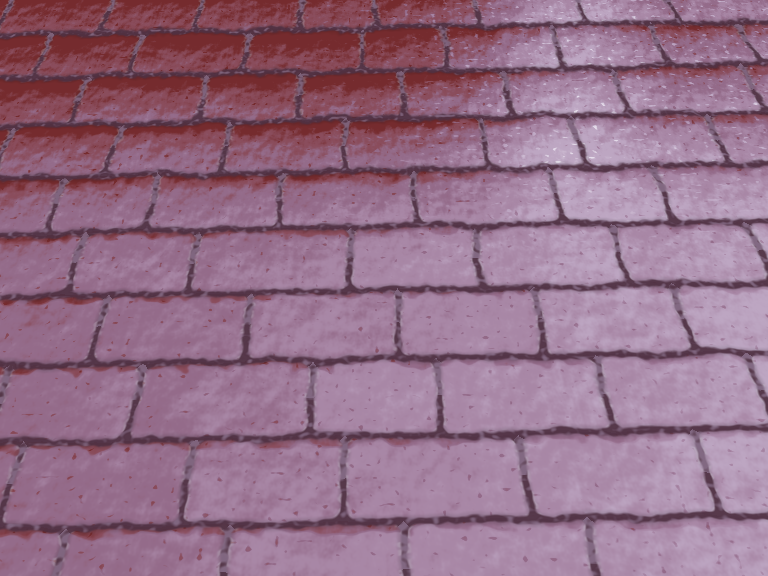
Write a WebGL 1 fragment shader that draws this texture.

```glsl
precision highp float;

uniform vec2 u_resolution;

const float JOINT_HALF_WIDTH = 0.0042;
const float CORNER_RADIUS = 0.017;
const vec3 WET_RED = vec3(0.46, 0.17, 0.18);
const vec3 DULL_ROSE = vec3(0.54, 0.30, 0.36);
const vec3 PLUM = vec3(0.58, 0.42, 0.54);
const vec3 MAUVE = vec3(0.66, 0.53, 0.65);
const vec3 LILAC = vec3(0.74, 0.65, 0.76);
const vec3 GLARE = vec3(0.91, 0.88, 0.93);
const vec3 JOINT_DARK = vec3(0.31, 0.19, 0.26);
const vec3 JOINT_PALE = vec3(0.50, 0.40, 0.50);

float hash(vec2 p) {
  return fract(sin(dot(p, vec2(127.1, 311.7))) * 43758.5);
}

vec2 gradientAt(vec2 cell) {
  float angle = 6.2832 * hash(cell);
  return vec2(cos(angle), sin(angle));
}

float gradientNoise(vec2 p) {
  vec2 i = floor(p), f = fract(p);
  vec2 w = f * f * f * (f * (f * 6.0 - 15.0) + 10.0);
  float a = dot(gradientAt(i), f);
  float b = dot(gradientAt(i + vec2(1.0, 0.0)), f - vec2(1.0, 0.0));
  float c = dot(gradientAt(i + vec2(0.0, 1.0)), f - vec2(0.0, 1.0));
  float d = dot(gradientAt(i + 1.0), f - 1.0);
  return mix(mix(a, b, w.x), mix(c, d, w.x), w.y);
}

float fbm(vec2 p) {
  float sum = 0.0, amplitude = 0.5;
  for (int i = 0; i < 4; i++) {
    sum += amplitude * gradientNoise(p);
    p = p * 2.07 + 17.3;
    amplitude *= 0.55;
  }
  return sum;
}

// Perspective paving coordinates: x counts bricks, y counts rows downward
vec2 paving(vec2 p, float depth) {
  return vec2((p.x - 0.62) / (0.155 * (depth + 1.06)),
              25.648 - 43.99 / (depth + 1.736));
}

float rowShift(float row) {
  return 0.33 + 0.47 * row + 0.28 * sin(0.449 * row);
}

float jointX(float index, float row) {
  return index + 0.28 * (hash(vec2(index, row)) - 0.5);
}

// Distance inward from the edge of a rounded rectangle
float insideDistance(vec2 edge, float radius) {
  vec2 q = radius - edge;
  return radius - length(max(q, 0.0)) - min(max(q.x, q.y), 0.0);
}

vec3 sheenColor(float s) {
  vec3 c = mix(WET_RED, DULL_ROSE, smoothstep(0.0, 0.25, s));
  c = mix(c, PLUM, smoothstep(0.25, 0.48, s));
  c = mix(c, MAUVE, smoothstep(0.48, 0.70, s));
  c = mix(c, LILAC, smoothstep(0.70, 0.95, s));
  return mix(c, GLARE, smoothstep(0.98, 1.35, s));
}

// Reflected sky over the wet floor, with a bright streak at the far right
float skySheen(float across, float depth, float far) {
  float streak = (across - 0.74) / 0.09;
  float s = 0.47 + 0.42 * across;
  s -= 0.42 * (1.0 - smoothstep(0.06, 0.48, depth));
  s -= 0.16 * far * exp(-pow((across - 0.45) / 0.2, 2.0));
  return s + 0.42 * far * exp(-streak * streak);
}

void main() {
  vec2 p = gl_FragCoord.xy / u_resolution.y;
  float across = gl_FragCoord.x / u_resolution.x;
  float pixel = 1.0 / u_resolution.y;
  float depth = 1.0 - p.y + 0.018 * (p.x - 0.667);
  float far = 1.0 - smoothstep(0.12, 0.55, depth);

  // Hand-pressed wobble of the joints
  vec2 ground = paving(p, depth) * vec2(2.1, 1.0);
  vec2 wobble = 0.008 * vec2(gradientNoise(ground * 1.7), gradientNoise(ground * 1.3 + 31.0));
  wobble += 0.004 * vec2(gradientNoise(ground * 8.0 + 5.0), gradientNoise(ground * 7.0 + 57.0));
  float bentDepth = depth + wobble.y;
  vec2 uv = paving(p + vec2(wobble.x, 0.0), bentDepth);

  // Brick cell with uneven lengths
  float row = floor(uv.y);
  float down = uv.y - row;
  float x = uv.x - rowShift(row);
  float column = floor(x);
  column -= 1.0 - step(jointX(column, row), x);
  column += step(jointX(column + 1.0, row), x);
  float left = x - jointX(column, row);
  float right = jointX(column + 1.0, row) - x;

  // Edge distances in canvas units
  float brickWidth = 0.155 * (bentDepth + 1.06);
  float rowHeight = pow(bentDepth + 1.736, 2.0) / 43.99;
  vec2 edge = vec2(min(left, right) * brickWidth, min(down, 1.0 - down) * rowHeight);
  float scale = (depth + 1.736) / 2.3;
  float inside = insideDistance(edge, CORNER_RADIUS * scale);

  // Brick surface: sheen, relief, pits and glints
  float relief = fbm(ground * 3.0) - fbm(ground * 3.0 + vec2(0.12, 0.2));
  float grain = gradientNoise(ground * vec2(9.0, 13.0));
  float sheen = skySheen(across, depth, far);
  sheen += 0.09 * (hash(vec2(column, row) + 40.0) - 0.5);
  sheen += 0.16 * fbm(ground * 1.4 + 9.0) + (0.28 + 0.25 * far) * relief;
  sheen += far * 0.35 * (down - 0.4);
  float ragged = down + 0.16 * gradientNoise(ground * vec2(4.0, 6.0));
  float lip = 1.0 - smoothstep(0.04, 0.13 + 0.24 * far, ragged);
  sheen -= lip * (0.34 - 0.14 * across);
  sheen -= 0.28 * smoothstep(0.36, 0.55, grain);
  float glint = smoothstep(0.28, 0.5, gradientNoise(ground * vec2(7.0, 15.0) + 80.0));
  sheen += far * 0.4 * glint * smoothstep(0.2, 0.8, across);
  vec3 color = sheenColor(sheen);

  // Rounded shoulders: broken pale rim on the sides, shade beside the joint
  float shoulder = 1.0 - smoothstep(0.004, 0.013, inside / scale);
  float sideRim = shoulder * (1.0 - smoothstep(0.008, 0.016, edge.x / scale));
  color = mix(color, GLARE, 0.4 * sideRim * smoothstep(0.0, 0.4, grain + 0.15));
  color *= 1.0 - 0.13 * shoulder;

  // Joints: pale bed with an irregular dark crack
  float halfWidth = JOINT_HALF_WIDTH * scale * (1.0 + 0.5 * gradientNoise(ground * 5.0 + 12.0));
  float joint = 1.0 - smoothstep(halfWidth - pixel, halfWidth + pixel + 0.0015, inside);
  float crackSide = max(step(0.5, down), 1.0 - step(edge.x, edge.y));
  float crack = smoothstep(-0.25, 0.35, grain + 0.5 * crackSide - 0.15);
  vec3 jointColor = mix(JOINT_PALE, JOINT_DARK, crack);
  color = mix(color, jointColor, 0.92 * joint);

  gl_FragColor = vec4(color, 1.0);
}
```
